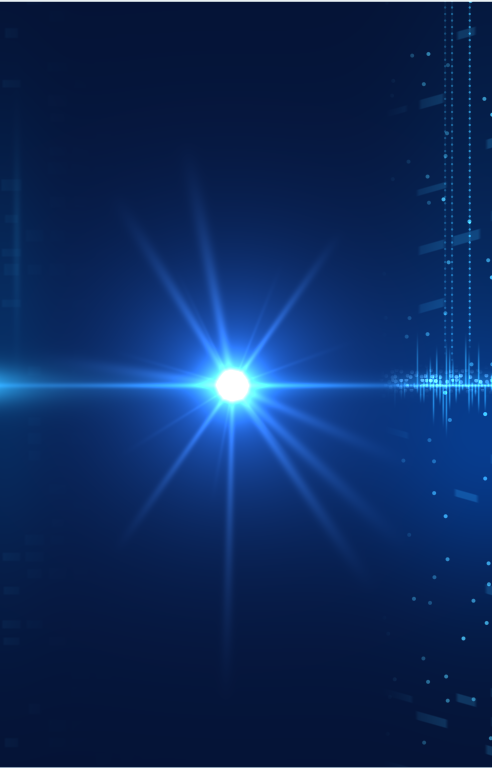
Write a Shadertoy shader that draws this background.

```glsl
// A white-blue star flare over deep navy, with tapered rays and a level streak.
// Soft gaussians build the light; hashed grids build the dotted columns,
// skyline bars, sparks and slanted panels along the sides.

const vec2 STAR = vec2(0.303, 0.498);   // all lengths are in canvas heights
const vec3 NAVY = vec3(0.018, 0.072, 0.205);
const vec3 BLUE = vec3(0.20, 0.50, 1.00);
const vec3 TEAL = vec3(0.20, 0.62, 0.72);
const vec3 ICE = vec3(0.62, 0.90, 1.00);

float hash(vec2 p) {
    vec3 q = fract(vec3(p.xyx) * 0.1031);
    q += dot(q, q.yzx + 33.33);
    return fract((q.x + q.y) * q.z);
}

float bell(float x, float width) {
    float t = x / width;
    return exp(-t * t);
}

// Tapered beam leaving the origin; shape = (degrees, length, width, strength)
float ray(vec2 d, vec4 shape) {
    float a = radians(shape.x);
    vec2 dir = vec2(cos(a), sin(a));
    float along = dot(d, dir) / shape.y;
    float across = d.x * dir.y - d.y * dir.x;
    float fade = smoothstep(0.0, 0.08, along) * pow(clamp(1.0 - along, 0.0, 1.0), 1.3);
    return shape.w * fade * bell(across, shape.z * (0.45 + max(along, 0.0)));
}

// Round sparks, at most one in each grid cell
float sparks(vec2 p, float cell, float density, float radius, float pixel) {
    vec2 id = floor(p / cell);
    vec2 jitter = 0.2 + 0.6 * vec2(hash(id + 3.1), hash(id + 8.7));
    float d = length(p - (id + jitter) * cell);
    float lit = step(1.0 - density, hash(id + 21.0)) * (0.35 + 0.65 * hash(id + 5.0));
    return lit * (1.0 - smoothstep(radius - pixel * 0.5, radius + pixel, d));
}

// Soft rectangles, sparse on a grid
float panels(vec2 p, vec2 cell, float density) {
    vec2 id = floor(p / cell);
    vec2 f = abs(fract(p / cell) - 0.5);
    vec2 halfSize = vec2(0.25 + 0.2 * hash(id + 2.0), 0.22 + 0.15 * hash(id + 6.0));
    vec2 edge = 1.0 - smoothstep(halfSize - 0.08, halfSize + 0.06, f);
    return edge.x * edge.y * step(1.0 - density, hash(id + 14.0));
}

// Vertical bars of random height growing from y = 0
float skyline(vec2 p, float pitch, float tall, float pixel) {
    float id = floor(p.x / pitch);
    float h = tall * pow(hash(vec2(id, p.y > 0.0 ? 4.0 : 9.0)), 2.5);
    float body = 1.0 - smoothstep(h * 0.4, h + pixel, abs(p.y));
    return body * bell(fract(p.x / pitch) - 0.5, 0.28);
}

// Dotted vertical line above a given height
float dottedLine(vec2 p, float x, float bottom, float pixel) {
    float pitch = 0.0085;
    float dy = (fract(p.y / pitch) - 0.5) * pitch;
    float dot1 = 1.0 - smoothstep(0.0006, 0.0010 + pixel, length(vec2(p.x - x, dy)));
    return (dot1 + 0.22 * bell(p.x - x, 0.0012)) * smoothstep(bottom, bottom + 0.03, p.y);
}

vec3 backdrop(vec2 p, float right) {
    vec3 c = NAVY + vec3(0.005, 0.040, 0.085) * bell(p.y - 0.5, 0.30);
    c += vec3(0.0, 0.085, 0.20) * bell(p.x - right, 0.17) * bell(p.y - 0.41, 0.17);
    c += vec3(0.0, 0.045, 0.075) * bell(p.x - right, 0.12) * bell(p.y - 0.65, 0.40);
    return c + vec3(0.0, 0.055, 0.075) * bell(p.x, 0.06) * bell(p.y - 0.55, 0.28);
}

vec3 flare(vec2 d) {
    const vec4 RAYS[9] = vec4[9](
        vec4(101.0, 0.33, 0.009, 0.36), vec4(122.0, 0.30, 0.008, 0.36),
        vec4(54.8, 0.25, 0.005, 0.42), vec4(234.8, 0.27, 0.005, 0.40),
        vec4(268.7, 0.42, 0.006, 0.34), vec4(304.5, 0.33, 0.008, 0.36),
        vec4(317.0, 0.32, 0.009, 0.30), vec4(336.0, 0.26, 0.008, 0.28),
        vec4(172.0, 0.27, 0.008, 0.26));
    float r = length(d);
    float beams = 0.0;
    for (int i = 0; i < 9; i++) beams += ray(d, RAYS[i]);
    // Thin secondary spikes
    for (int i = 0; i < 7; i++) {
        float k = float(i);
        beams += ray(d, vec4(20.0 + 48.0 * k, 0.13 + 0.05 * hash(vec2(k, 2.0)), 0.0025, 0.13));
    }
    float streak = 0.62 * bell(d.y, 0.0035) * exp(-abs(d.x) / 0.19)
                 + 0.30 * bell(d.y, 0.014) * exp(-abs(d.x) / 0.13);
    vec3 c = BLUE * 1.05 * exp(-r / 0.085) + vec3(0.36, 0.62, 1.0) * beams;
    c += vec3(0.25, 0.68, 1.0) * streak + vec3(0.35, 0.70, 1.0) * bell(r, 0.034);
    return c + vec3(1.0 - smoothstep(0.013, 0.026, r));
}

vec3 rightCircuit(vec2 p, float pixel) {
    float side = smoothstep(0.49, 0.60, p.x);
    float level = p.y - STAR.y;
    vec2 tilted = vec2(p.x, p.y - sign(level) * 0.28 * (p.x - 0.55));
    float lines = dottedLine(p, 0.580, 0.53, pixel) * 0.45
                + dottedLine(p, 0.589, 0.52, pixel) * 0.65 + dottedLine(p, 0.612, 0.54, pixel);
    float bars = skyline(vec2(p.x, level), 0.0042, 0.075, pixel) * smoothstep(0.50, 0.57, p.x);
    float band = bell(level - 0.006, 0.010) * smoothstep(0.49, 0.56, p.x);
    float specks = sparks(p, 0.0065, 0.75, 0.0022, pixel) * band;
    vec3 c = TEAL * 0.20 * side * panels(tilted, vec2(0.045, 0.019), 0.09);
    c += TEAL * (0.60 * lines + 0.50 * bars + 0.22 * band);
    c += ICE * (0.65 * specks + 0.45 * bell(level, 0.0016) * side);
    return c + vec3(0.35, 0.85, 0.90) * 0.75 * side * sparks(p, 0.026, 0.22, 0.0022, pixel);
}

vec3 leftGlow(vec2 p) {
    float level = p.y - STAR.y;
    float c = 0.45 * exp(-p.x / 0.055) * bell(level, 0.022) + 0.18 * exp(-p.x / 0.12) * bell(level, 0.035);
    c += 0.10 * bell(p.x - 0.022, 0.005) * bell(p.y - 0.69, 0.11);
    c += 0.06 * exp(-p.x / 0.035) * panels(p, vec2(0.03, 0.022), 0.3);
    return TEAL * c;
}

void mainImage(out vec4 fragColor, in vec2 fragCoord) {
    vec2 p = fragCoord / iResolution.y;
    float pixel = 1.0 / iResolution.y;
    float right = iResolution.x / iResolution.y;
    // Anchor the right-hand parts to the canvas edge
    vec2 sideP = vec2(p.x - right + 0.641, p.y);
    vec3 color = backdrop(p, right) + flare(p - STAR) + leftGlow(p) + rightCircuit(sideP, pixel);
    // Pale hairlines at the top and bottom borders
    color = mix(color, vec3(0.92, 0.95, 0.96), smoothstep(0.9970, 0.9985, p.y));
    color = mix(color, vec3(0.55, 0.62, 0.70), 1.0 - smoothstep(0.0008, 0.0020, p.y));
    fragColor = vec4(clamp(color, 0.0, 1.0), 1.0);
}
```
